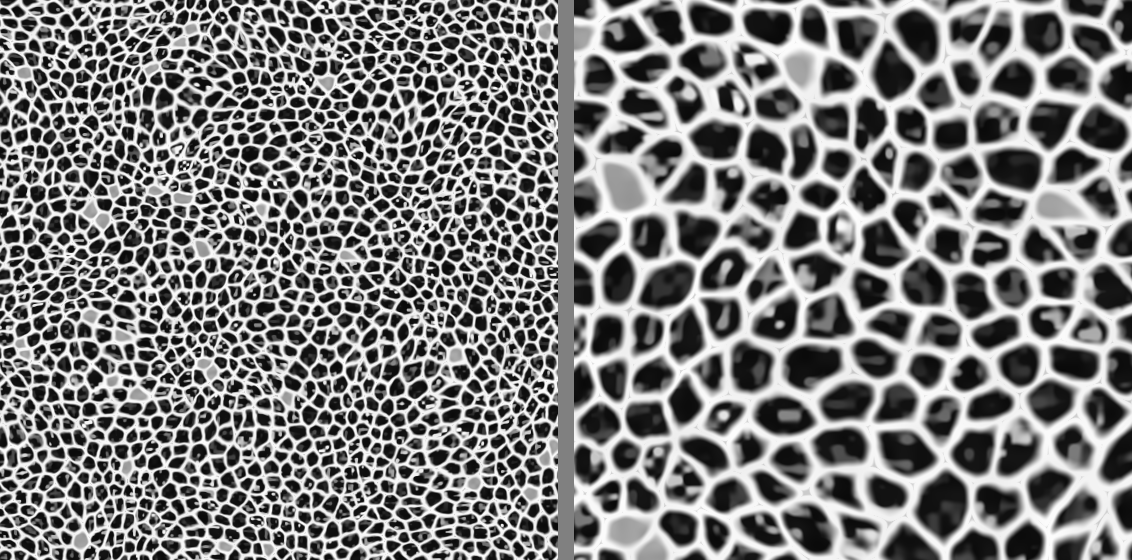
Left: the whole. Right: its middle third, enlarged.
Write a Shadertoy shader that draws this texture.

```glsl
float hash(vec2 p) {
    return fract(sin(dot(p, vec2(127.1, 311.7))) * 43758.5);
}

float noise(vec2 p) {
    vec2 i = floor(p), f = fract(p);
    f = f * f * (3.0 - 2.0 * f);
    return mix(mix(hash(i), hash(i + vec2(1, 0)), f.x),
               mix(hash(i + vec2(0, 1)), hash(i + vec2(1, 1)), f.x), f.y);
}

// Jittered centre of a cell in a staggered, nearly hexagonal packing
vec2 cellCentre(vec2 id) {
    vec2 jitter = vec2(hash(id), hash(id + 57.3)) - 0.5;
    vec2 c = id + 0.5 + vec2(0.5 * mod(id.y, 2.0) - 0.25, 0.0) + 0.68 * jitter;
    return c * vec2(1.0, 0.87);
}

// Rounded distance to the cell wall; also returns the cell's id
float wallDistance(vec2 p, out vec2 cellId) {
    vec2 base = floor(p / vec2(1.0, 0.87));
    vec2 nearest = vec2(0.0);
    float best = 1e3;
    cellId = base;
    for (int y = -2; y <= 2; y++)
    for (int x = -2; x <= 2; x++) {
        vec2 id = base + vec2(x, y);
        vec2 r = cellCentre(id) - p;
        if (dot(r, r) < best) {
            best = dot(r, r);
            nearest = r;
            cellId = id;
        }
    }

    // Soft minimum over all bisectors rounds the corners
    float sum = 0.0;
    for (int y = -2; y <= 2; y++)
    for (int x = -2; x <= 2; x++) {
        vec2 r = cellCentre(base + vec2(x, y)) - p;
        vec2 gap = r - nearest;
        if (dot(gap, gap) > 1e-5)
            sum += exp(-17.0 * dot(0.5 * (r + nearest), normalize(gap)));
    }
    return -log(sum) / 17.0;
}

void mainImage(out vec4 fragColor, in vec2 fragCoord) {
    vec2 p = 35.0 * fragCoord / iResolution.y + 40.0;

    // Slow warp varies cell size, fine warp bends the walls
    p += 1.3 * vec2(noise(p * 0.2), noise(p * 0.2 + 31.0));
    vec2 q = p + 0.16 * (vec2(noise(p * 2.2), noise(p * 2.2 + 17.0)) - 0.5);

    vec2 id;
    float d = wallDistance(q, id);
    d += 0.06 * (noise(p * 4.0 + 9.0) - 0.5);

    // Pale walls, slightly greyer where several cells meet
    float wall = 0.99 - 0.16 * smoothstep(0.02, 0.06, -d) - 0.06 * noise(p * 1.5);

    // Dark bodies with grey mottling of varying strength
    float grain = smoothstep(0.46, 0.88, noise(p * 4.3 + 70.0));
    float mottle = 0.08 + 0.85 * pow(hash(id + 11.9), 1.4);
    float body = 0.035 + 0.05 * noise(p * 3.0) + mottle * grain;

    // A few vacant cells are filled with flat grey
    float vacant = step(hash(id + 5.7), 0.022);
    body = mix(body, 0.58 + 0.1 * noise(p * 3.5), vacant);

    float shade = mix(wall, body, smoothstep(0.015, 0.185, d));
    fragColor = vec4(vec3(clamp(shade, 0.0, 1.0)), 1.0);
}
```
